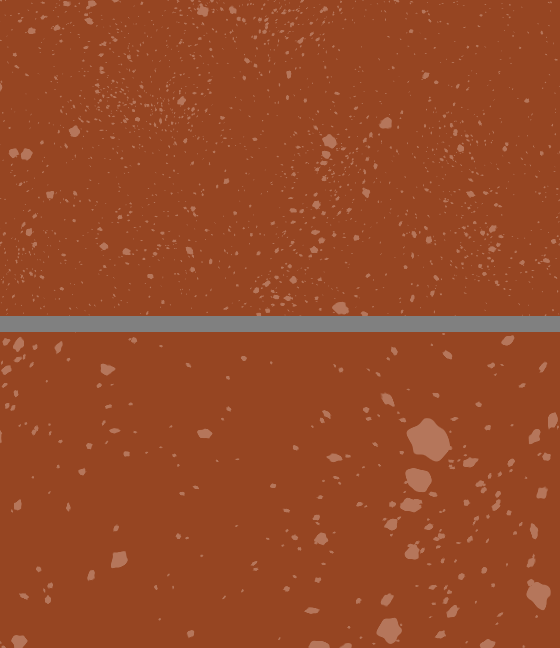
Top, the full canvas; bottom, a detail of the centre.
Give the GLSL for this pattern, as a Shadertoy shader.

```glsl
// Pale paint spatter in loose clusters on a flat rust-brown ground.

// Lengths are fractions of the canvas height.
const vec3  GROUND_COLOR = vec3(0.588, 0.270, 0.133);
const vec3  PAINT_COLOR  = vec3(0.708, 0.463, 0.355);
const float CLUSTER_CELL = 0.40;   // spacing of the clusters
const float CLUSTER_FADE = 0.070;  // falloff length of a cluster
const float EDGE_WOBBLE  = 0.50;   // irregularity of the outlines
const float DRIFT_SCALE  = 1.6;    // frequency of the direction field

// Speck sizes: grid cell, smallest radius, largest radius, greatest stretch
const vec4 DROPS  = vec4(0.075, 0.0110, 0.0210, 1.15);
const vec4 BLOBS  = vec4(0.035, 0.0060, 0.0110, 1.30);
const vec4 GRAINS = vec4(0.020, 0.0030, 0.0064, 1.45);
const vec4 DUST   = vec4(0.012, 0.0012, 0.0031, 1.50);

// Speck chances: everywhere, added in fine clusters, added in coarse clusters
const vec3 DROP_CHANCE  = vec3(0.022, 0.00, 0.55);
const vec3 BLOB_CHANCE  = vec3(0.012, 0.08, 0.80);
const vec3 GRAIN_CHANCE = vec3(0.025, 0.60, 0.15);
const vec3 DUST_CHANCE  = vec3(0.050, 0.65, 0.10);

// Three random values in 0..1 for a lattice cell and a seed
vec3 hash3(vec2 cell, int seed) {
    uvec3 v = uvec3(ivec3(ivec2(cell), seed)) * 1664525u + 1013904223u;
    v.x += v.y * v.z; v.y += v.z * v.x; v.z += v.x * v.y;
    v ^= v >> 16u;
    v.x += v.y * v.z; v.y += v.z * v.x; v.z += v.x * v.y;
    return vec3(v) * exp2(-32.0);
}

float cornerSlope(vec2 cell, vec2 offset) {
    float angle = 6.2832 * hash3(cell, 7).x;
    return dot(vec2(cos(angle), sin(angle)), offset);
}

float gradientNoise(vec2 p) {
    vec2 i = floor(p), f = p - i;
    vec2 w = f * f * f * (f * (f * 6.0 - 15.0) + 10.0);
    vec2 e = vec2(1.0, 0.0);
    return mix(mix(cornerSlope(i, f), cornerSlope(i + e, f - e), w.x),
               mix(cornerSlope(i + e.yx, f - e.yx),
                   cornerSlope(i + 1.0, f - 1.0), w.x), w.y);
}

// Density of fine (x) and coarse (y) spatter around scattered centres
vec2 clusterDensity(vec2 p) {
    vec2 home = floor(p / CLUSTER_CELL), density = vec2(0.0);
    for (int y = -1; y <= 1; y++)
    for (int x = -1; x <= 1; x++) {
        vec2 cell = home + vec2(x, y);
        vec3 place = hash3(cell, 11);
        float coarse = hash3(cell, 12).x;
        coarse *= coarse;
        vec2 centre = (cell + 0.1 + 0.8 * place.xy) * CLUSTER_CELL;
        float strength = mix(0.45, 1.1, place.z);
        float glow = strength * exp(-length(p - centre) / CLUSTER_FADE);
        density += glow * vec2(1.0 - 0.6 * coarse, coarse);
    }
    return density;
}

// Coverage by one size class of specks
float spatter(vec2 p, vec4 size, vec3 chance, int seed) {
    float pixel = 1.0 / iResolution.y;
    float coverage = 0.0;
    vec2 home = floor(p / size.x);
    for (int y = -1; y <= 1; y++)
    for (int x = -1; x <= 1; x++) {
        vec2 cell = home + vec2(x, y);
        vec3 place = hash3(cell, seed);
        vec3 form = hash3(cell, seed + 1);
        vec2 centre = (cell + place.xy) * size.x;
        vec2 offset = p - centre;
        float radius = mix(size.y, size.z, form.x * form.x);
        if (length(offset) > radius * size.w * 1.5 + pixel) continue;

        // Keep the speck according to the local density
        vec2 density = clusterDensity(centre);
        if (place.z > chance.x + dot(chance.yz, density)) continue;

        // Stretch it along the local drift, then roughen its outline
        float angle = 5.0 * gradientNoise(centre * DRIFT_SCALE) + 1.2 * (form.y - 0.5) + 0.9;
        float c = cos(angle), s = sin(angle);
        float stretch = mix(1.0, size.w, form.z);
        vec2 q = mat2(c, -s, s, c) * offset / radius;
        q *= vec2(1.0 / stretch, stretch);
        float wobble = EDGE_WOBBLE * gradientNoise(q * 1.1 + 40.0 * form.yz);
        float dist = (length(q) - 1.0 + wobble) * radius;
        coverage = max(coverage, clamp(0.5 - dist / pixel, 0.0, 1.0));
    }
    return coverage;
}

void mainImage(out vec4 fragColor, in vec2 fragCoord) {
    vec2 p = fragCoord / iResolution.y;

    // Merge all size classes into one flat layer of paint
    float paint = spatter(p, DROPS, DROP_CHANCE, 20);
    paint = max(paint, spatter(p, BLOBS, BLOB_CHANCE, 30));
    paint = max(paint, spatter(p, GRAINS, GRAIN_CHANCE, 40));
    paint = max(paint, spatter(p, DUST, DUST_CHANCE, 50));

    fragColor = vec4(mix(GROUND_COLOR, PAINT_COLOR, paint), 1.0);
}
```
